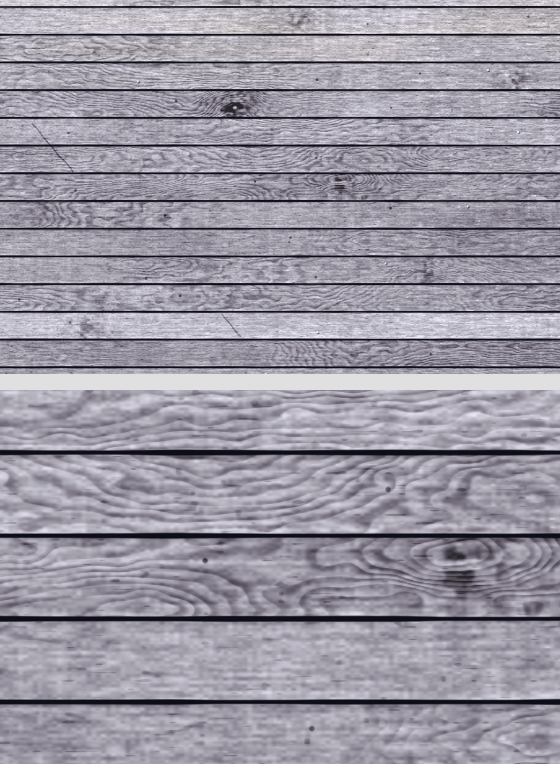
Top: the whole. Bottom: its middle third, enlarged.
This texture is drawn by a Shadertoy shader. Its source:

```glsl
// Weathered grey-violet boards stacked in 13.5 horizontal rows with dark seams.
// Each row gets its own tone, contour-line growth rings bent around knots,
// stretched-noise grain, nail holes and flecks; two long cracks cross the boards.

float hash(vec2 p) {
    return fract(sin(dot(p, vec2(127.1, 311.7))) * 43758.5453);
}

float noise(vec2 p) {
    vec2 i = floor(p), f = fract(p);
    f = f * f * (3.0 - 2.0 * f);
    return mix(mix(hash(i), hash(i + vec2(1, 0)), f.x),
               mix(hash(i + vec2(0, 1)), hash(i + vec2(1, 1)), f.x), f.y);
}

float segmentDistance(vec2 p, vec2 a, vec2 dir) {
    vec2 d = p - a;
    return length(d - dir * clamp(dot(d, dir) / dot(dir, dir), 0.0, 1.0));
}

// Overall brightness of a board: paler at the top, one bleached board low down
float boardTone(float row) {
    float tone = 0.705 + 0.075 * smoothstep(5.0, -1.0, row);
    tone += 0.03 * (hash(vec2(row, 4.7)) - 0.5);
    tone -= 0.06 * exp(-pow(row - 7.6, 2.0) / 2.0);
    return tone + (row == 11.0 ? 0.07 : 0.0) - (row == 12.0 ? 0.04 : 0.0);
}

// x: knot darkness, y: how far the rings are pushed around the knots
vec2 knots(float x, float f, float row) {
    vec2 sum = vec2(0);
    for (float i = 0.0; i < 2.0; i++) {
        vec2 id = vec2(row + 31.0, i * 7.0 + 2.0);
        float strength = smoothstep(0.55, 0.9, hash(id));
        vec2 centre = vec2(1.5 * hash(id + 3.1), 0.25 + 0.5 * hash(id + 5.9));
        vec2 d = vec2(x, f) - centre;
        d.x += 0.03 * (noise(vec2(x * 35.0, f * 5.0) + id) - 0.5) + 0.02 * d.y;
        float r2 = dot(d * vec2(50.0, 2.4), d * vec2(50.0, 2.4));
        float halo = exp(-dot(d * vec2(12.0, 1.1), d * vec2(12.0, 1.1)));
        sum += strength * vec2(0.6 * exp(-r2) + 0.3 * halo, 5.0 * halo);
    }
    return sum;
}

// Dark growth-ring lines: level curves of a lengthwise stretched noise field
float rings(float x, float f, float row, float push) {
    float seed = row * 17.3;
    float level = 13.0 * noise(vec2(x * 3.6 + seed, f * 1.4 + seed));
    level += 3.5 * f + push + 1.1 * noise(vec2(x * 38.0, f * 6.0 + seed));
    float phase = fract(level);
    float line = smoothstep(0.2, 0.75, phase) * smoothstep(1.0, 0.8, phase);
    float patches = smoothstep(0.3, 0.7, noise(vec2(x * 2.6 + seed, row * 3.7)));
    float broken = 0.5 + noise(vec2(x * 50.0, f * 9.0 + seed));
    return line * broken * (0.15 + 0.85 * patches) * (row == 11.0 ? 0.2 : 1.0);
}

void mainImage(out vec4 fragColor, in vec2 fragCoord) {
    // Canvas-height units, y measured downwards
    vec2 p = vec2(fragCoord.x, iResolution.y - fragCoord.y) / iResolution.y;
    float pixel = 1.0 / iResolution.y;
    float pitch = 0.0741;
    float across = (p.y - 0.0186) / pitch;
    float row = floor(across), f = fract(across);
    float seed = row * 9.13;

    // Board tone with broad stains
    float tone = boardTone(row);
    tone += 0.08 * (noise(vec2(p.x * 4.0 + seed, f * 1.6 + seed)) - 0.5);
    tone -= 0.06 * smoothstep(0.9, 1.5, p.x) * hash(vec2(row, 8.3));

    // Growth rings and knots
    vec2 knot = knots(p.x, f, row);
    tone -= 0.17 * rings(p.x, f, row, knot.y);
    tone -= 0.42 * knot.x * smoothstep(0.15, 0.85, noise(vec2(p.x * 110.0, f * 9.0 + seed)));

    // Long fibres, short fibres and fine speckle
    tone += 0.14 * (noise(vec2(p.x * 14.0 + seed, p.y * 310.0)) - 0.5);
    tone += 0.15 * (noise(vec2(p.x * 65.0, p.y * 210.0 + seed)) - 0.5);
    tone += 0.14 * (noise(p * vec2(230.0, 340.0)) - 0.5);

    // Dark pits and pale worn flecks
    float fleck = noise(vec2(p.x * 75.0 + seed, p.y * 270.0));
    tone -= 0.14 * smoothstep(0.84, 0.96, fleck);
    tone += 0.13 * smoothstep(0.16, 0.05, fleck) * smoothstep(0.3, 1.4, p.x);

    // Nail holes, at most one per stretch of board, some with a bright head
    float stretch = floor(p.x / 0.3);
    vec2 id = vec2(stretch + 11.0, row + 23.0);
    vec2 nail = vec2((stretch + 0.15 + 0.7 * hash(id)) * 0.3,
                     (row + 0.2 + 0.6 * hash(id + 6.4)) * pitch + 0.0186);
    float nailDistance = length(p - nail);
    float present = step(0.55, hash(id + 2.7));
    tone -= 0.34 * present * smoothstep(0.0025 + pixel, 0.0012, nailDistance);
    tone += 0.5 * present * step(0.7, hash(id + 8.8))
          * smoothstep(0.0016 + pixel, 0.001, length(p - nail + 0.0018));

    // Two slanted cracks
    for (float i = 0.0; i < 2.0; i++) {
        vec2 start = mix(vec2(0.088, 0.332), vec2(0.596, 0.84), i);
        vec2 dir = mix(vec2(0.107, 0.128), vec2(0.045, 0.06), i);
        float wobble = 0.006 * (noise(p * 40.0) - 0.5);
        float d = segmentDistance(p + vec2(wobble, 0.0), start, dir);
        tone -= 0.25 * smoothstep(0.001 + pixel, 0.0003, d);
    }

    // Pale lower edge and soft shadow under the seam
    tone += 0.06 * smoothstep(0.84, 0.95, f);
    tone -= 0.1 * smoothstep(0.1, 0.03, f);

    // Cool violet grey, turning warm on the upper boards, purpler when dark
    float warm = smoothstep(3.0, 0.0, row) * noise(vec2(p.x * 3.0 + seed, f * 2.0));
    vec3 cool = mix(vec3(1.0, 0.94, 1.07), vec3(0.988, 0.972, 1.04), smoothstep(0.4, 0.7, tone));
    vec3 tint = mix(cool, vec3(1.02, 0.98, 0.96), 0.7 * warm);
    vec3 color = clamp(tone, 0.16, 0.93) * tint;

    // Seam between boards, slightly uneven in width, with a soft rim
    float seamDistance = min(f, 1.0 - f) * pitch;
    float halfWidth = 0.0012 + 0.0009 * noise(vec2(p.x * 20.0, row == 13.0 ? 1.0 : floor(across + 0.5) * 5.0));
    float seam = smoothstep(halfWidth + 0.7 * pixel + 0.0008, halfWidth - 0.4 * pixel, seamDistance);
    color = mix(color, vec3(0.05, 0.05, 0.09), seam);

    fragColor = vec4(color, 1.0);
}
```
